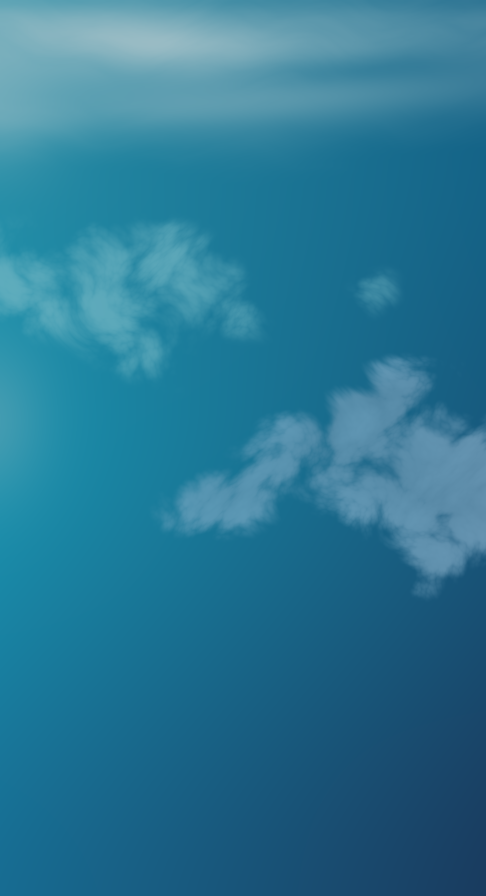
Write a WebGL 1 fragment shader that draws this texture.

```glsl
precision highp float;
// A teal evening sky: a bilinear colour gradient with a glow on the left edge,
// a streaked veil along the top, and soft clouds shaped by gaussian lobes
// whose borders are eroded by layered, sine-warped cellular noise.
uniform vec2 u_resolution;

const float SKY_WIDTH = 0.543; // width of the scene in units of its height

vec2 hash2(vec2 cell) {
  vec2 s = vec2(dot(cell, vec2(127.1, 311.7)), dot(cell, vec2(269.5, 183.3)));
  return fract(sin(s) * 43758.55);
}

// Smooth cellular noise: rounded puffs, bright at each feature point.
float puffs(vec2 p) {
  vec2 cell = floor(p);
  vec2 f = p - cell;
  float sum = 0.0;
  for (int j = -1; j <= 1; j++) {
    for (int i = -1; i <= 1; i++) {
      vec2 o = vec2(float(i), float(j));
      vec2 d = o + hash2(cell + o) - f;
      sum += exp(-12.0 * dot(d, d));
    }
  }
  return 1.0 + 1.6 * log(sum + 0.0001) / 12.0;
}

vec2 sineWarp(vec2 p) {
  vec2 slow = sin(p.yx * vec2(23.0, 19.0) + vec2(0.7, 2.1));
  vec2 fast = sin(p.yx * vec2(61.0, 53.0) + p * 31.0 + vec2(1.9, 0.4));
  return p + 0.014 * slow + 0.007 * fast;
}

float layeredPuffs(vec2 p) {
  float sum = 0.0;
  float weight = 0.5;
  for (int i = 0; i < 5; i++) {
    sum += weight * puffs(p);
    p = mat2(1.6, 1.2, -1.2, 1.6) * p + 7.3;
    weight *= 0.52;
  }
  return sum;
}

// Gaussian blob with its own radii and tilt.
float lobe(vec2 p, vec2 center, vec2 radius, float tilt) {
  vec2 d = p - center;
  float c = cos(tilt);
  float s = sin(tilt);
  d = vec2(c * d.x + s * d.y, c * d.y - s * d.x) / radius;
  return exp(-dot(d, d));
}

float erode(float body, float noise, float strength, float low, float high) {
  float edge = smoothstep(0.0, 0.35, body);
  return smoothstep(low, high, body + strength * edge * (noise - 0.66));
}

vec3 skyGradient(vec2 uv) {
  vec3 upper = mix(vec3(0.14, 0.55, 0.65), vec3(0.08, 0.39, 0.53), uv.x);
  vec3 middle = mix(vec3(0.10, 0.57, 0.68), vec3(0.09, 0.35, 0.49), uv.x);
  vec3 lower = mix(vec3(0.09, 0.42, 0.57), vec3(0.10, 0.23, 0.37), uv.x);
  vec3 sky = mix(upper, middle, smoothstep(0.15, 0.55, uv.y));
  return mix(sky, lower, smoothstep(0.45, 1.05, uv.y));
}

float billowBody(vec2 p) {
  float body = lobe(p, vec2(0.435, 0.445), vec2(0.080, 0.035), -0.25);
  body += lobe(p, vec2(0.455, 0.540), vec2(0.100, 0.070), 0.3);
  body += 0.8 * lobe(p, vec2(0.550, 0.540), vec2(0.070, 0.070), 0.0);
  body += 0.7 * lobe(p, vec2(0.345, 0.505), vec2(0.085, 0.045), -0.4);
  body += 0.8 * lobe(p, vec2(0.245, 0.560), vec2(0.065, 0.038), -0.2);
  body += 0.6 * lobe(p, vec2(0.480, 0.635), vec2(0.035, 0.030), 0.0);
  return body;
}

float wispBody(vec2 p) {
  float body = 0.8 * lobe(p, vec2(0.035, 0.315), vec2(0.085, 0.055), 0.2);
  body += 0.7 * lobe(p, vec2(0.180, 0.290), vec2(0.085, 0.045), 0.4);
  body += 0.7 * lobe(p, vec2(0.145, 0.375), vec2(0.070, 0.040), 0.6);
  body += 0.4 * lobe(p, vec2(0.260, 0.345), vec2(0.050, 0.030), 0.5);
  body += 0.5 * lobe(p, vec2(0.418, 0.327), vec2(0.034, 0.026), -0.4);
  return body;
}

// Opacity of the veil: a fading band with bright and dark streaks.
float veilAmount(vec2 p, float noise) {
  float sway = 0.008 * sin(p.x * 13.0 + 1.0) + 0.03 * (noise - 0.66);
  float band = 1.0 - smoothstep(0.07, 0.21, p.y + sway + 0.05 * p.x);
  float amount = band * mix(0.58, 0.34, p.x / SKY_WIDTH);
  amount += 0.42 * lobe(p, vec2(0.20, 0.050), vec2(0.17, 0.030), 0.08);
  amount += 0.18 * lobe(p, vec2(0.26, 0.118), vec2(0.28, 0.022), -0.06);
  amount += 0.22 * lobe(p, vec2(0.00, 0.145), vec2(0.07, 0.060), 0.0);
  amount -= 0.22 * lobe(p, vec2(0.39, 0.078), vec2(0.11, 0.018), -0.05);
  amount -= 0.18 * lobe(p, vec2(0.27, 0.000), vec2(0.50, 0.014), 0.0);
  return clamp(amount + 0.18 * band * (noise - 0.66), 0.0, 0.95);
}

void main() {
  vec2 uv = gl_FragCoord.xy / u_resolution;
  uv.y = 1.0 - uv.y; // measured downward from the top
  vec2 p = vec2(uv.x * SKY_WIDTH, uv.y);
  float cloudNoise = layeredPuffs(sineWarp(p) * 14.0);
  float streakNoise = layeredPuffs(sineWarp(p) * vec2(4.0, 17.0) + 3.7);

  vec3 color = skyGradient(uv);
  float glow = lobe(p, vec2(-0.015, 0.47), vec2(0.065, 0.085), 0.0);
  color = mix(color, vec3(0.40, 0.65, 0.71), 0.55 * glow);

  // High veil, then thin wisps, then the denser cloud.
  color = mix(color, vec3(0.63, 0.75, 0.78), veilAmount(p, streakNoise));
  float wisps = erode(wispBody(p), cloudNoise, 1.4, 0.15, 1.15);
  color = mix(color, vec3(0.46, 0.72, 0.77), 0.72 * wisps);
  float billow = erode(billowBody(p), cloudNoise, 1.5, 0.30, 1.05);
  vec3 billowColor = mix(vec3(0.32, 0.58, 0.69), vec3(0.41, 0.58, 0.69), uv.x);
  billowColor += 0.12 * (cloudNoise - 0.66);
  color = mix(color, billowColor, 0.86 * billow);

  gl_FragColor = vec4(color, 1.0);
}
```
